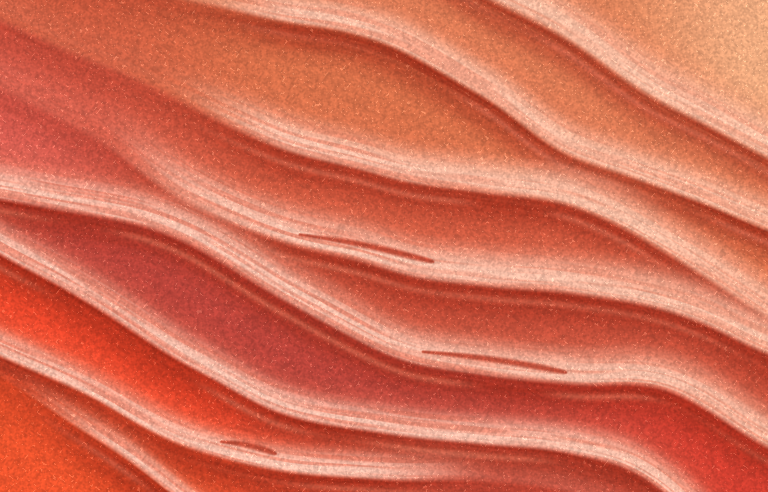
A Shadertoy shader for this texture:

```glsl
float hash(vec2 p) {
    vec3 q = fract(p.xyx * vec3(0.1031, 0.1030, 0.0973));
    q += dot(q, q.yzx + 33.33);
    return fract((q.x + q.y) * q.z);
}

float noise(vec2 p) {
    vec2 i = floor(p), f = fract(p);
    f = f * f * (3.0 - 2.0 * f);
    return mix(mix(hash(i), hash(i + vec2(1, 0)), f.x),
               mix(hash(i + vec2(0, 1)), hash(i + vec2(1, 1)), f.x), f.y);
}

// Catmull-Rom height across the width: x = height, y = slope per span
vec2 crestLine(float x, float h[9]) {
    float s = clamp(x, 0.0, 0.9999) * 8.0;
    int i = int(s);
    float t = s - float(i);
    float b = h[i], c = h[i + 1];
    float a = i > 0 ? h[i - 1] : 2.0 * b - c;
    float d = i < 7 ? h[i + 2] : 2.0 * c - b;
    float k1 = 0.5 * (c - a);
    float k2 = a - 2.5 * b + 2.0 * c - 0.5 * d;
    float k3 = 0.5 * (d - a) + 1.5 * (b - c);
    return vec2(b + t * (k1 + t * (k2 + t * k3)), k1 + t * (2.0 * k2 + 3.0 * t * k3));
}

// One wave: glossy crest, dark underside, then the body colour below it
void wave(inout vec3 col, vec2 p, float h[9], vec3 body, float w, vec2 span) {
    float aspect = iResolution.x / iResolution.y;
    float x = p.x / aspect;
    vec2 line = crestLine(x, h);
    float slope = line.y * 8.0 / aspect;
    float d = (p.y - line.x) / sqrt(1.0 + slope * slope);
    d += 0.012 * (noise(vec2(x * 11.0, w * 900.0)) - 0.5);
    float shine = smoothstep(span.x - 0.08, span.x + 0.1, x)
                * (1.0 - smoothstep(span.y - 0.12, span.y + 0.08, x));
    float strand = 0.6 * noise(vec2(x * 7.0, d * 110.0 + w * 700.0))
                 + 0.4 * noise(vec2(x * 13.0, d * 260.0 + w * 300.0));

    col = mix(col, body, 1.0 - smoothstep(-w, -0.4 * w, d));

    // Underside, darkest against the crest, with a broken reflected streak
    float shade = (1.0 - smoothstep(-w, -0.35 * w, d)) * smoothstep(-0.12, -0.025, d);
    col = mix(col, vec3(0.58, 0.15, 0.085), shade * (0.35 + 0.4 * shine) * (0.65 + 0.55 * strand));
    float streak = exp(-pow((d + w + 0.018) / 0.007, 2.0));
    col = mix(col, vec3(0.84, 0.43, 0.33),
              streak * shine * 0.6 * smoothstep(0.35, 0.8, noise(vec2(x * 9.0, w * 500.0))));

    // Crest: crisp lower edge, feathered upper edge, wide faint halo
    float lit = smoothstep(-w, -0.5 * w, d) * (1.0 - smoothstep(-0.1 * w, 1.8 * w, d + 0.3 * w * (strand - 0.5)));
    float halo = smoothstep(-w, -0.5 * w, d) * (1.0 - smoothstep(0.0, 3.0 * w, d));
    vec3 pink = mix(vec3(0.91, 0.56, 0.47), vec3(0.98, 0.78, 0.70), smoothstep(0.2, 0.7, strand));
    pink = mix(pink, vec3(0.98, 0.74, 0.61), 0.5 * smoothstep(0.8, 2.2, p.x + p.y));
    col = mix(col, vec3(0.91, 0.51, 0.39), halo * shine * 0.35);
    col = mix(col, pink, lit * mix(0.08, 0.93, shine));
}

// Tapered crease inside a crest
void crease(inout vec3 col, vec2 p, vec2 a, vec2 b) {
    vec2 ab = b - a;
    float t = clamp(dot(p - a, ab) / dot(ab, ab), 0.0, 1.0);
    float d = length(p - a - ab * t - vec2(0.0, 0.005 * sin(t * 3.1416)));
    float r = 0.016 * sqrt(t) * (1.0 - t) + 0.001;
    col = mix(col, vec3(0.70, 0.24, 0.16), 0.85 * (1.0 - smoothstep(r * 0.2, r + 0.004, d)));
}

void mainImage(out vec4 fragColor, in vec2 fragCoord) {
    vec2 p = fragCoord / iResolution.y;
    float x = fragCoord.x / iResolution.x;
    vec3 col = mix(vec3(0.86, 0.50, 0.34), vec3(0.94, 0.67, 0.50), smoothstep(0.75, 1.0, x));

    // Waves from the top down
    wave(col, p, float[9](1.61, 1.49, 1.37, 1.25, 1.15, 1.05, 0.943, 0.813, 0.715),
         vec3(0.86, 0.48, 0.33), 0.038, vec2(0.5, 1.3));
    wave(col, p, float[9](1.12, 1.08, 1.016, 0.984, 0.937, 0.833, 0.711, 0.634, 0.563),
         mix(vec3(0.80, 0.36, 0.25), vec3(0.84, 0.44, 0.29), smoothstep(0.1, 0.4, x)),
         0.032, vec2(0.30, 1.3));
    wave(col, p, float[9](0.984, 0.902, 0.813, 0.724, 0.671, 0.638, 0.606, 0.510, 0.390),
         mix(vec3(0.82, 0.35, 0.28), vec3(0.80, 0.34, 0.24), smoothstep(0.0, 0.4, x)),
         0.036, vec2(0.29, 1.3));
    wave(col, p, float[9](0.848, 0.752, 0.614, 0.537, 0.488, 0.451, 0.431, 0.394, 0.319),
         mix(vec3(0.85, 0.37, 0.32), vec3(0.76, 0.30, 0.22), smoothstep(0.0, 0.35, x)),
         0.039, vec2(0.2, 1.3));
    crease(col, p, vec2(0.88, 0.468), vec2(0.61, 0.523));
    wave(col, p, float[9](0.624, 0.593, 0.535, 0.419, 0.313, 0.268, 0.246, 0.232, 0.126),
         mix(vec3(0.73, 0.27, 0.23), vec3(0.82, 0.25, 0.19), smoothstep(0.6, 0.95, x)),
         0.036, vec2(-0.1, 1.3));
    crease(col, p, vec2(1.15, 0.243), vec2(0.86, 0.285));
    wave(col, p, float[9](0.512, 0.398, 0.274, 0.183, 0.146, 0.122, 0.102, 0.014, -0.2),
         mix(vec3(0.93, 0.29, 0.18), vec3(0.79, 0.34, 0.27), smoothstep(0.25, 0.55, x)),
         0.029, vec2(-0.1, 1.3));
    wave(col, p, float[9](0.299, 0.211, 0.110, 0.065, 0.049, 0.045, 0.014, -0.06, -0.14),
         mix(vec3(0.92, 0.33, 0.19), vec3(0.78, 0.31, 0.24), smoothstep(0.2, 0.6, x)),
         0.027, vec2(-0.1, 0.58));
    crease(col, p, vec2(0.56, 0.078), vec2(0.45, 0.102));
    wave(col, p, float[9](0.258, 0.130, -0.01, -0.12, -0.2, -0.3, -0.4, -0.5, -0.6),
         vec3(0.92, 0.33, 0.18), 0.019, vec2(0.09, 1.3));

    // Pearly grain and sparse glitter, on a turned lattice
    vec2 g = mat2(0.8, 0.6, -0.6, 0.8) * p + 3.0;
    float grain = 1.2 * noise(g * 290.0) + 0.8 * noise(g * 150.0 + 41.0) - 1.0;
    float glitter = smoothstep(0.82, 0.97, noise(g * 240.0 + 87.0));
    col *= 1.0 + 0.14 * grain;
    col += glitter * vec3(0.13, 0.12, 0.10);
    fragColor = vec4(clamp(col, 0.0, 1.0), 1.0);
}
```
